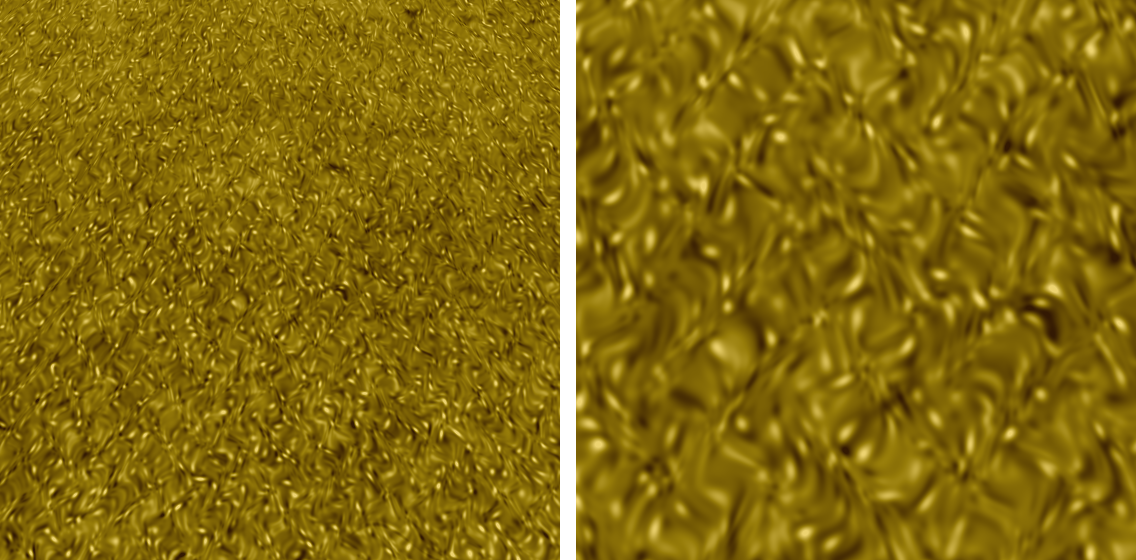
Left, the full canvas; right, a detail of the centre.
Write a Shadertoy shader that draws this texture.

```glsl
// Golden gravelly ground receding upward: bright elongated cellular grains over
// bending light and dark streaks on a perspective grid, with broad sine patches,
// faint broken cracks and flat dark pits. One tone value is turned into colour.

vec3 hash3(vec2 p) {
    vec3 q = fract(p.xyx * vec3(0.1031, 0.1030, 0.0973));
    q += dot(q, q.yxz + 33.33);
    return fract((q.xxy + q.yzz) * q.zyx);
}

// Sparse bright grains, each a lit core with a darker rim around it.
float brightGrains(vec2 p, float lean) {
    vec2 cell = floor(p);
    float sum = 0.0;
    for (int j = -1; j <= 1; j++)
    for (int i = -1; i <= 1; i++) {
        vec2 id = cell + vec2(i, j);
        vec3 rnd = hash3(id + 368.0);
        vec2 d = p - id - 0.1 - 0.8 * rnd.xy;
        float angle = lean + 1.6 * (fract(7.0 * (rnd.x + rnd.z)) - 0.5);
        float c = cos(angle), s = sin(angle);
        d = vec2(c * d.x + s * d.y, c * d.y - s * d.x);
        d /= vec2(0.25, 0.36 + 0.16 * rnd.y);
        float r2 = dot(d, d);
        sum += 0.46 * rnd.z * rnd.z * (1.0 - r2) * exp(-r2);
    }
    return sum;
}

// Overlapping soft blobs of both signs; a stretched grid makes them streaks.
float streaks(vec2 p) {
    vec2 cell = floor(p);
    float sum = 0.0;
    for (int j = -1; j <= 1; j++)
    for (int i = -1; i <= 1; i++) {
        vec2 id = cell + vec2(i, j);
        vec3 rnd = hash3(id + 211.0);
        vec2 d = (p - id - rnd.xy) / vec2(0.38, 0.44);
        sum += (2.0 * rnd.z - 1.0) * exp(-dot(d, d));
    }
    return sum;
}

// Distance-like value that is zero on the borders of large cells.
float cellBorder(vec2 p) {
    vec2 cell = floor(p);
    float nearest = 9.0, second = 9.0;
    for (int j = -1; j <= 1; j++)
    for (int i = -1; i <= 1; i++) {
        vec2 id = cell + vec2(i, j);
        float d = length(p - id - hash3(id + 83.0).xy);
        second = min(second, max(nearest, d));
        nearest = min(nearest, d);
    }
    return second - nearest;
}

// Smooth irregular patches from layered, mutually bent sines, about -1 to 1.
float mottle(vec2 p) {
    float sum = 0.0, amp = 0.5;
    for (int i = 0; i < 4; i++) {
        p = mat2(0.8, 0.6, -0.6, 0.8) * p * 1.7 + 1.3;
        sum += amp * sin(p.x + 1.4 * sin(p.y * 0.8)) * cos(p.y + sin(p.x * 0.7));
        amp *= 0.75;
    }
    return sum;
}

void mainImage(out vec4 fragColor, in vec2 fragCoord) {
    vec2 uv = fragCoord / iResolution.xy;

    // Perspective: grains shrink towards a horizon above the canvas
    float horizon = 1.9;
    float depth = horizon / (horizon - uv.y);
    vec2 ground = vec2((uv.x - 0.5) * depth, horizon * log(depth));

    // Overall light and broad patches
    float tone = 0.5 + 0.055 * smoothstep(0.5, 1.0, uv.y) + 0.015 * (1.0 - smoothstep(0.0, 0.4, uv.y));
    tone += 0.042 * mottle(ground * vec2(3.0, 5.0));
    tone += 0.04 * mottle(ground * 19.0 + 5.0);

    // Streaks and grains, bent by a wandering flow
    vec2 bend = 0.008 * sin(ground.yx * vec2(61, 83) + 3.0 * sin(ground * 29.0));
    vec2 bent = ground + bend;
    float lean = 0.2 + 0.6 * sin(ground.x * 9.0 + 2.0 * sin(ground.y * 11.0));
    float contrast = mix(1.15, 0.78, uv.y);
    tone += contrast * 0.2 * streaks(bent * vec2(80, 46));
    tone += contrast * 0.12 * streaks(bent.yx * vec2(72, 108) + 40.0);
    tone += contrast * brightGrains((ground + 0.4 * bend) * 45.0, lean);

    // Broken cracks along wobbling cell borders, fading to the top and left
    vec2 wobble = 0.03 * vec2(sin(ground.y * 31.0), sin(ground.x * 27.0));
    float crack = 1.0 - smoothstep(0.0, 0.055, cellBorder((ground + wobble) * vec2(3.0, 4.5)));
    crack *= smoothstep(-0.1, 0.5, mottle(ground * 9.0 + 2.0));
    tone -= 0.13 * crack * smoothstep(0.1, 0.7, uv.x) * (1.0 - smoothstep(0.5, 0.8, uv.y));

    // Flat dark pits in the far part
    for (int i = 0; i < 8; i++) {
        vec3 rnd = hash3(vec2(i, 19));
        vec2 center = vec2(0.4 + 0.58 * rnd.x, 0.7 + 0.28 * rnd.y);
        vec2 d = (uv - center) / (vec2(0.015, 0.006) * (0.6 + 0.6 * rnd.z));
        d.y += 0.3 * sin(uv.x * 200.0 + rnd.z * 6.0);
        tone -= (0.12 + 0.16 * rnd.z) * exp(-dot(d, d));
    }

    // Tone to gold: saturated in the shade, paler in the highlights
    tone = clamp(tone, 0.2, 0.93);
    float blue = 0.01 + 0.15 * max(tone - 0.42, 0.0) + 1.05 * max(tone - 0.59, 0.0);
    fragColor = vec4(tone, tone - 0.102, blue, 1.0);
}
```
